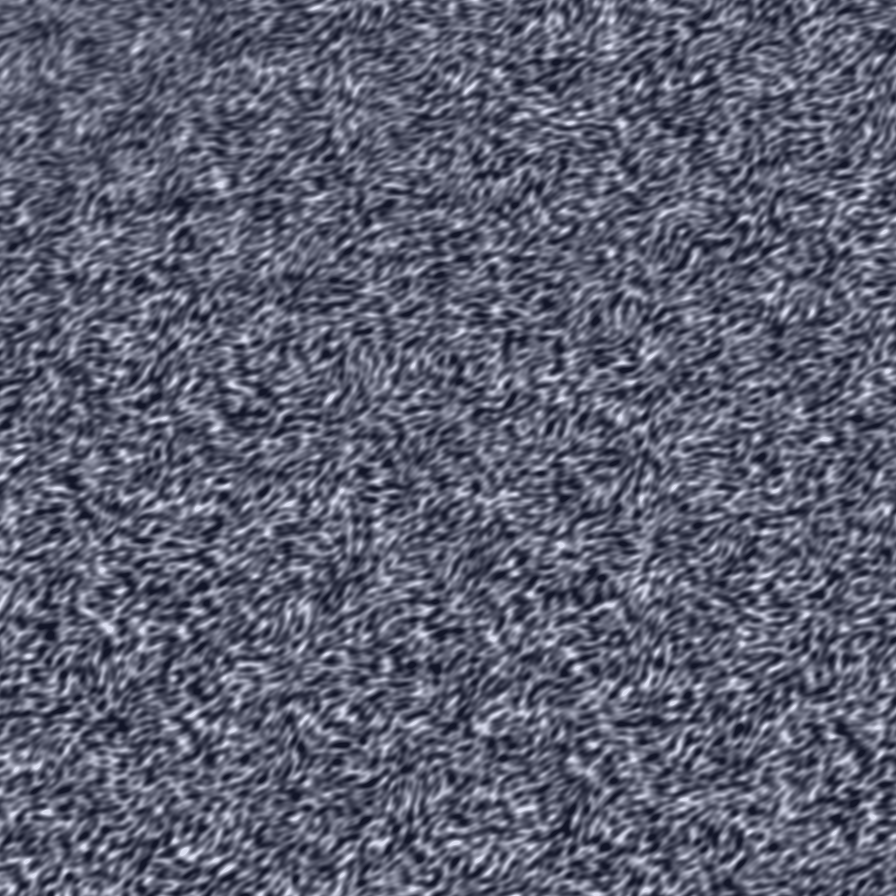
Give the GLSL for this texture, as a WebGL 2 fragment shader.

```glsl
#version 300 es
precision highp float;
// Slate-blue brushed grain: short slanted streaks whose direction drifts in patches.

uniform vec2 u_resolution;
out vec4 fragColor;

float hash(vec2 cell) {
    return fract(sin(dot(cell, vec2(127.1, 311.7))) * 43758.5453);
}

// Contribution of one lattice corner: random unit gradient dotted with the offset
float corner(vec2 cell, vec2 offset) {
    float angle = 6.2832 * hash(cell);
    return dot(vec2(cos(angle), sin(angle)), offset);
}

// Gradient noise scaled to roughly unit variance
float noise(vec2 p) {
    vec2 cell = floor(p);
    vec2 f = fract(p);
    vec2 fade = f * f * f * (f * (f * 6.0 - 15.0) + 10.0);
    vec2 e = vec2(1.0, 0.0);
    float low = mix(corner(cell, f), corner(cell + e.xy, f - e.xy), fade.x);
    float high = mix(corner(cell + e.yx, f - e.yx), corner(cell + e.xx, f - e.xx), fade.x);
    return 4.65 * mix(low, high, fade.y);
}

// Blends streak layers of several directions, favouring the local one
float streaks(vec2 p, float direction) {
    float sum = 0.0;
    float energy = 0.0;
    for (int i = 0; i < 6; i++) {
        float angle = 0.05 + 0.25 * float(i);
        float deviation = (angle - direction) / 0.23;
        float weight = exp(-deviation * deviation);
        vec2 along = vec2(cos(angle), sin(angle));
        vec2 across = vec2(-along.y, along.x);
        vec2 q = vec2(dot(p, along) * 64.0, dot(p, across) * 122.0);
        sum += weight * noise(q + 37.3 * float(i));
        energy += weight * weight;
    }
    return sum * inversesqrt(energy);
}

void main() {
    vec2 uv = gl_FragCoord.xy / u_resolution;
    vec2 p = gl_FragCoord.xy / u_resolution.y;

    // Grain gets slightly finer towards the top
    vec2 grainPos = vec2(p.x, p.y + 0.1 * p.y * p.y);
    float direction = clamp(0.6 + 0.24 * noise(p * 15.0 + 5.7), 0.05, 1.3);
    float grain = streaks(grainPos, direction);

    // Softer contrast in the upper left, stronger near the bottom
    float fadeCorner = smoothstep(0.55, 1.0, uv.y) * (1.0 - smoothstep(0.0, 0.6, uv.x));
    float contrast = mix(1.02, 0.86, uv.y) - 0.3 * fadeCorner;

    // Faint cloudy patches under the grain
    float patches = 0.24 * noise(p * 21.0 + 11.3) + 0.26 * noise(p * 46.0 + 71.9);
    float tone = clamp(contrast * grain + patches, -2.3, 2.8);

    // Tone curve with a slightly longer bright tail, tinted blue
    float level = 0.352 + 0.15 * tone + 0.012 * tone * tone;
    fragColor = vec4(level + vec3(0.0, 0.012, 0.083), 1.0);
}
```
